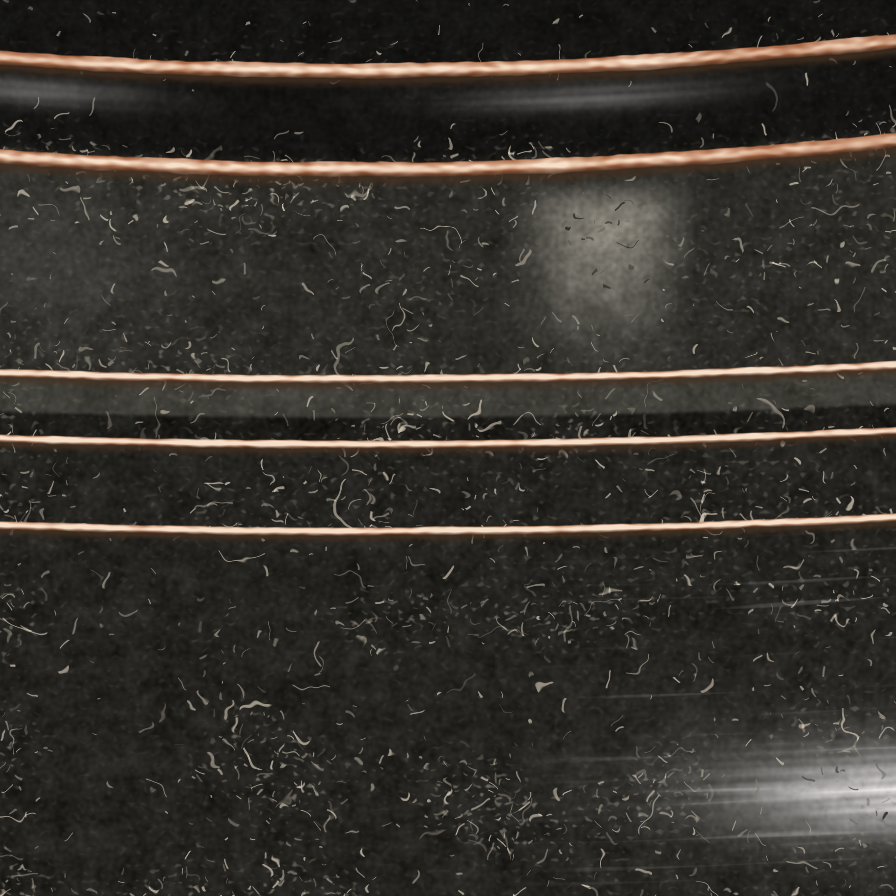
A WebGL 1 fragment shader for this texture:

```glsl
precision highp float;
// Scratched black lacquer with five curved, worn copper edges and soft reflections.

uniform vec2 u_resolution;

#define EDGE_COUNT 5
#define THICK_EDGE 0.0080
#define THIN_EDGE 0.0043
#define FLAKE_LAYERS 4
#define FLAKE_AMOUNT 1.25
#define GRAIN 0.055
#define LACQUER vec3(0.148, 0.145, 0.130)
#define DUST vec3(0.76, 0.72, 0.65)
#define COPPER vec3(0.68, 0.42, 0.28)
#define CREAM vec3(0.97, 0.88, 0.79)
#define RUST vec3(0.27, 0.19, 0.13)
#define SHEEN vec3(0.74, 0.73, 0.74)

vec2 hash2(vec2 p) {
  vec2 q = vec2(dot(p, vec2(127.1, 311.7)), dot(p, vec2(269.5, 183.3)));
  return fract(sin(q) * 43758.55);
}

float gradientNoise(vec2 p) {
  vec2 i = floor(p), f = fract(p);
  vec2 u = f * f * f * (f * (f * 6.0 - 15.0) + 10.0);
  vec2 e = vec2(0.0, 1.0);
  float a = dot(hash2(i) * 2.0 - 1.0, f);
  float b = dot(hash2(i + e.yx) * 2.0 - 1.0, f - e.yx);
  float c = dot(hash2(i + e.xy) * 2.0 - 1.0, f - e.xy);
  float d = dot(hash2(i + 1.0) * 2.0 - 1.0, f - 1.0);
  return mix(mix(a, b, u.x), mix(c, d, u.x), u.y);
}

// Height measured along the sagging curves, which flatten further down.
float curvedHeight(vec2 p) {
  float bend = mix(0.043, 0.092, smoothstep(0.58, 0.82, p.y));
  return p.y - bend * (p.x - 0.4) * (p.x - 0.4);
}

float edgeHeight(int i) {
  return i == 0 ? 0.921 : i == 1 ? 0.811 : i == 2 ? 0.577 : i == 3 ? 0.504 : 0.407;
}

float bump(float x, float center, float width) {
  float t = (x - center) / width;
  return exp(-t * t);
}

// Flakes gather in clusters and settle on top of the edges.
float flakeDensity(vec2 p) {
  float cluster = smoothstep(-0.1, 0.3, gradientNoise(p * vec2(6.0, 8.0) + 3.7));
  float lower = smoothstep(0.36, 0.3, p.y) * smoothstep(1.0, 0.6, p.x);
  float h = curvedHeight(p);
  float density = 0.1 + cluster * (0.22 + 0.3 * lower);
  density *= 1.0 - 0.75 * smoothstep(0.82, 0.86, h);
  for (int i = 0; i < EDGE_COUNT; i++) {
    float above = h - edgeHeight(i);
    density += step(0.0, above) * exp(-above * 75.0) * (0.25 + 0.45 * cluster);
  }
  density += 0.55 * bump(h, 0.785, 0.022) * bump(p.x, 0.28, 0.16);
  return density * FLAKE_AMOUNT;
}

// Short bent strands, one per grid cell, in layers of falling size.
float flakes(vec2 p, float pixel) {
  vec2 crinkle = vec2(gradientNoise(p * 60.0), gradientNoise(p * 60.0 + 31.0));
  vec2 q = p + 0.011 * crinkle;
  float sum = 0.0;
  for (int layer = 0; layer < FLAKE_LAYERS; layer++) {
    float scale = 15.0 * pow(1.65, float(layer));
    vec2 cell = floor(q * scale);
    for (int k = 0; k < 9; k++) {
      vec2 id = cell + vec2(mod(float(k), 3.0), floor(float(k) / 3.0)) - 1.0;
      vec2 seed = id + 71.0 * float(layer);
      vec2 center = (id + hash2(seed)) / scale;
      vec2 look = hash2(seed + 17.3), form = hash2(seed + 41.9);
      if (look.x > flakeDensity(center)) continue;
      float angle = 6.2832 * look.y;
      vec2 d = mat2(cos(angle), -sin(angle), sin(angle), cos(angle)) * (q - center);
      d.y -= (form.x - 0.5) * 2.5 * scale * d.x * d.x;
      float reach = mix(0.08, 0.42, form.y * form.y) / scale;
      float dist = length(vec2(max(abs(d.x) - reach, 0.0), d.y));
      float width = mix(0.0003, 0.0014, form.x * form.x);
      float strand = 1.0 - smoothstep(width - 0.5 * pixel, width + pixel, dist);
      sum += strand * mix(0.2, 0.85, fract(form.x * 7.0 + look.y));
    }
  }
  return min(sum, 1.0);
}

void main() {
  vec2 p = gl_FragCoord.xy / u_resolution;
  float pixel = 1.0 / min(u_resolution.x, u_resolution.y);
  float h = curvedHeight(p);

  // Lacquer bands with fine mottling
  float shade = mix(0.92, 1.15, smoothstep(0.404, 0.409, h) * smoothstep(0.815, 0.808, h));
  shade *= 1.0 - 0.2 * smoothstep(0.507, 0.502, h) * smoothstep(0.405, 0.41, h);
  shade += 0.5 * smoothstep(0.531, 0.537, h) * smoothstep(0.58, 0.575, h);
  shade -= 0.4 * smoothstep(0.537, 0.531, h) * smoothstep(0.502, 0.506, h);
  shade -= 0.4 * smoothstep(0.81, 0.83, h);
  vec3 color = LACQUER * shade;
  float mottle = gradientNoise(p * 24.0) + gradientNoise(p * 65.0) + gradientNoise(p * 150.0);
  color += GRAIN * mottle * smoothstep(0.3, 0.7, shade);

  // Reflections: upper groove, tall window glow, streaked glare at lower right
  float streak = gradientNoise(vec2(p.x * 4.0, h * 130.0));
  float groove = bump(h, 0.886, 0.015) * (bump(p.x, 0.66, 0.14) + bump(p.x, 0.03, 0.13));
  float glow = smoothstep(0.55, 0.66, p.x) * smoothstep(0.79, 0.70, p.x);
  glow *= smoothstep(0.55, 0.75, h) * smoothstep(0.805, 0.75, h);
  float glare = bump(p.x, 1.0, 0.18) * bump(p.y, 0.115, 0.045);
  float halo = bump(p.x, 1.0, 0.3) * bump(p.y, 0.13, 0.09);
  color += SHEEN * (0.42 * groove + 0.85 * glare + 0.14 * halo) * (0.9 + 0.5 * streak);
  color += vec3(0.34, 0.33, 0.31) * glow * (1.0 + 0.12 * mottle);
  color += 0.07 * bump(p.x, 0.06, 0.12) * bump(h, 0.7, 0.09);
  float hairline = smoothstep(0.22, 0.5, streak) * smoothstep(0.5, 0.85, p.x);
  color += 0.12 * hairline * smoothstep(0.41, 0.36, h);

  // Fine dust and strands, pale on black and dark inside reflections
  float reflected = smoothstep(0.3, 0.65, glow + glare);
  vec3 debris = mix(DUST, LACQUER, reflected);
  float speck = smoothstep(0.12, 0.5, gradientNoise(p * vec2(120.0, 160.0) + 9.0));
  color = mix(color, debris, 0.6 * speck * min(flakeDensity(p), 1.0));
  color = mix(color, debris, flakes(p, pixel));

  // Worn copper edges, pale along the crown and rusty underneath
  for (int i = 0; i < EDGE_COUNT; i++) {
    float thick = i < 2 ? 1.0 : 0.0;
    float row = 13.7 * float(i) + 0.37;
    float wear = gradientNoise(vec2(p.x * 17.0, row)) + gradientNoise(vec2(p.x * 60.0, h * 190.0));
    float width = mix(THIN_EDGE, THICK_EDGE, thick) * (1.0 + 0.2 * wear);
    float offset = h - edgeHeight(i) + 0.0015 * gradientNoise(vec2(p.x * 9.0, row + 5.0));
    float t = offset / width;
    color = mix(color, RUST, 0.75 * bump(t, -1.3, mix(1.2, 0.8, thick)));
    float crown = bump(t, 0.1, mix(0.8, 0.6, thick));
    float pale = crown * mix(1.15, 0.9 - 0.35 * smoothstep(0.55, 1.0, p.x), thick);
    vec3 metal = mix(COPPER, CREAM, clamp(pale + 0.5 * wear, 0.0, 1.0));
    metal *= mix(0.55, 1.0, smoothstep(-1.0, -0.2, t));
    float cover = 1.0 - smoothstep(width - pixel, width + pixel, abs(offset));
    color = mix(color, metal, cover);
  }

  gl_FragColor = vec4(clamp(color, 0.0, 1.0), 1.0);
}
```
